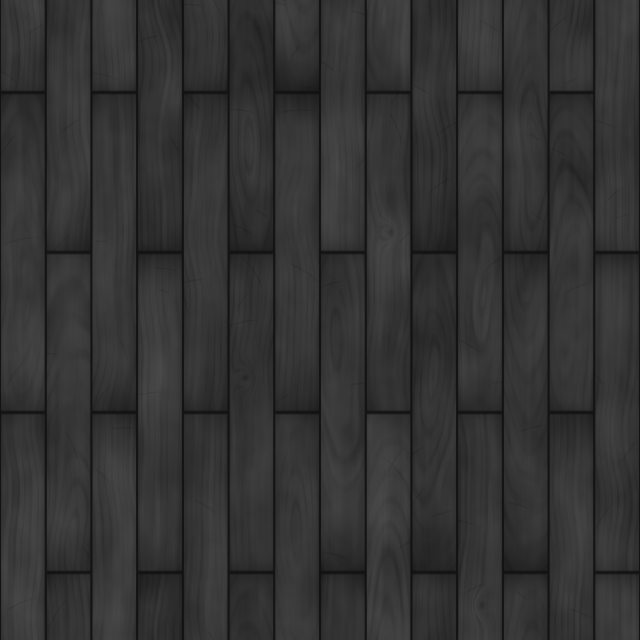
Give the GLSL for this texture, as a WebGL 1 fragment shader.

```glsl
precision highp float;
// Dark charcoal floorboards: 14 columns of upright planks, each half a canvas
// long, with joints staggered by half a plank. Every plank is seeded by its
// cell and gets its own growth rings, fibres, smoky mottling, knot and scratches.
uniform vec2 u_resolution;

float hash(vec2 p) {
  return fract(sin(dot(p, vec2(127.1, 311.7))) * 43758.5453);
}

float noise(vec2 p) {
  vec2 i = floor(p), f = fract(p);
  f = f * f * (3.0 - 2.0 * f);
  return mix(mix(hash(i), hash(i + vec2(1.0, 0.0)), f.x),
             mix(hash(i + vec2(0.0, 1.0)), hash(i + 1.0), f.x), f.y);
}

float fbm(vec2 p) {
  float sum = 0.0, amp = 0.53;
  for (int i = 0; i < 4; i++) {
    sum += amp * noise(p);
    p = p * 2.03 + 7.3;
    amp *= 0.5;
  }
  return sum;
}

// Growth rings: long ovals around a heart that lies inside or beside the plank
float woodRings(vec2 p, vec2 id, vec2 seed) {
  float arched = step(0.68, hash(id + 3.1));
  float side = hash(id + 5.7) < 0.5 ? -1.0 : 1.0;
  vec2 heart = vec2(mix(0.5 + side * 1.6, 0.35 + 0.3 * hash(id + 8.2), arched),
                    7.0 * hash(id + 9.4));
  vec2 q = p - heart;
  q.x += 0.3 * (noise(vec2(p.y * 0.7, 0.0) + seed) - 0.5);
  float radius = length(q * vec2(1.0, mix(0.07, 0.19, arched)));
  radius += 0.12 * noise(p * vec2(2.0, 0.6) + seed);

  // Occasional knot that bends the rings around itself
  vec2 knot = vec2(0.3 + 0.4 * hash(id + 1.3), 1.0 + 5.0 * hash(id + 2.6));
  float knotDist = length((p - knot) * vec2(1.0, 0.75));
  float hasKnot = step(0.78, hash(id + 6.5));
  radius += hasKnot * 0.4 * exp(-knotDist * knotDist * 22.0);

  float bands = noise(vec2(radius * 13.0, 0.5) + seed);
  float lines = smoothstep(0.55, 1.0, 0.5 + 0.5 * sin(radius * 46.0));
  lines *= noise(p * vec2(2.5, 0.8) + seed + 31.0);
  return 0.030 * (bands - 0.5) - 0.024 * lines
       - hasKnot * 0.05 * exp(-knotDist * knotDist * 260.0);
}

// Faint, slightly bowed hairline scratches
float scratches(vec2 p, vec2 id, float pixel) {
  float mask = 0.0;
  for (int i = 0; i < 3; i++) {
    vec2 key = id + 13.7 * float(i + 1);
    vec2 q = p - vec2(hash(key), 7.0 * hash(key + 1.9));
    float angle = 2.4 * (hash(key + 4.2) - 0.5);
    q = mat2(cos(angle), -sin(angle), sin(angle), cos(angle)) * q;
    q.y += 0.25 * q.x * q.x;
    float reach = 0.15 + 0.4 * hash(key + 7.7);
    float line = 1.0 - smoothstep(0.0, 0.008 + pixel, abs(q.y));
    mask += line * (1.0 - smoothstep(reach * 0.5, reach, abs(q.x)));
  }
  return mask;
}

void main() {
  vec2 uv = gl_FragCoord.xy / u_resolution;
  float pixel = 14.0 / u_resolution.x;

  // Plank cell; p is measured in plank widths, 1 across by 7 along
  float column = floor(uv.x * 14.0);
  float run = (uv.y - 0.1055) * 2.0 - 0.5 * mod(column + 1.0, 2.0);
  vec2 id = vec2(column, mod(floor(run), 2.0));
  vec2 p = vec2(fract(uv.x * 14.0), fract(run) * 7.0);
  vec2 seed = 40.0 * vec2(hash(id + 0.7), hash(id + 11.9));

  // Board tone, cloudy mottling and fibres
  float tone = 0.224 + 0.028 * (hash(id + 17.0) - 0.5);
  tone += 0.13 * (fbm(p * vec2(0.9, 0.65) + seed) - 0.5);
  tone += 0.022 * (noise(p * vec2(9.0, 0.7) + seed) - 0.5);
  tone += 0.012 * (noise(p * vec2(26.0, 1.3) + seed) - 0.5);
  tone += woodRings(p, id, seed);
  tone -= 0.022 * scratches(p, id, pixel);

  // Soft grime toward the long sides and, more broadly, the ends
  float sideDist = min(p.x, 1.0 - p.x);
  float endDist = min(p.y, 7.0 - p.y);
  float grime = 0.6 + 0.8 * noise(p * 1.3 + seed + 19.0);
  tone *= 1.0 - 0.20 * exp(-sideDist * 14.0);
  tone *= 1.0 - 0.30 * grime * exp(-endDist * 2.2);

  // Thin seams between columns and softer, thicker end joints
  float seam = 1.0 - smoothstep(0.010, 0.022 + pixel * 0.6, sideDist);
  float joint = 1.0 - smoothstep(0.010, 0.050 + pixel * 0.5, endDist);
  tone = mix(tone, 0.065, max(seam * 0.9, joint * 0.85));

  gl_FragColor = vec4(vec3(tone), 1.0);
}
```
